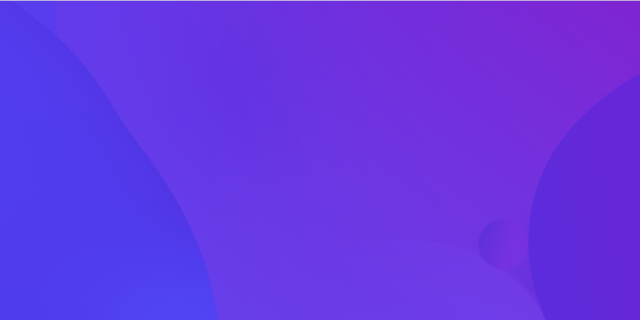
Give the GLSL for this background, as a WebGL 1 fragment shader.

```glsl
precision highp float;

uniform vec2 u_resolution;

// Smooth coverage: 1 where the signed distance is negative
float cover(float dist, float softness) {
    return 1.0 - smoothstep(-softness, softness, dist);
}

// Round falloff centred on a point
float glow(vec2 p, vec2 centre, vec2 radius) {
    vec2 q = (p - centre) / radius;
    return exp(-dot(q, q));
}

// Blend of four corner colours
vec3 cornerBlend(vec2 uv, vec3 lowLeft, vec3 lowRight, vec3 topLeft, vec3 topRight) {
    return mix(mix(lowLeft, lowRight, uv.x), mix(topLeft, topRight, uv.x), uv.y);
}

// Horizontal position of the left wave edge at height y
float leftEdge(float y) {
    return 0.68 - 0.12 * y - 0.6 * y * y + 0.075 * smoothstep(0.55, 0.9, y);
}

// Horizontal position of the right bulge edge at height y
float rightEdge(float y) {
    float rise = y - 0.245;
    float upper = max(rise, 0.0);
    return 1.651 + 0.9 * rise * rise + 1.3 * upper * upper * upper * upper;
}

vec3 backdrop(vec2 p, vec2 uv) {
    vec3 color = cornerBlend(uv,
        vec3(0.39, 0.26, 0.94), vec3(0.44, 0.21, 0.88),
        vec3(0.37, 0.24, 0.93), vec3(0.50, 0.14, 0.82));
    color -= vec3(0.025, 0.012, 0.004) * glow(p, vec2(0.72, 0.70), vec2(0.25, 0.30));
    return color;
}

// Low arch that brightens the lower middle
vec3 addHill(vec3 color, vec2 p, float pixel) {
    float dist = length(p - vec2(1.276, -0.245)) - 0.495;
    float rightSide = smoothstep(0.95, 1.6, p.x);
    float shade = smoothstep(0.0, 0.02, dist) * glow(p, vec2(1.68, 0.08), vec2(0.13, 0.16));
    color -= vec3(0.03, 0.022, 0.02) * shade;
    return color + vec3(0.004, 0.016, 0.018) * cover(dist, pixel) * rightSide;
}

// Small disc, dark on its left and warm on its right
vec3 addDisc(vec3 color, vec2 p, float pixel) {
    vec2 q = (p - vec2(1.573, 0.237)) / 0.078;
    float across = smoothstep(-1.0, 0.45, q.x - 0.3 * q.y);
    vec3 fill = mix(vec3(0.38, 0.19, 0.86), vec3(0.46, 0.195, 0.87), across);
    return mix(color, fill, cover(length(q) - 1.0, pixel / 0.078));
}

vec3 addLeftWave(vec3 color, vec2 p, float pixel) {
    float dist = (p.x - leftEdge(p.y)) * 0.78;
    vec3 fill = mix(vec3(0.31, 0.235, 0.93), vec3(0.325, 0.245, 0.94), p.y);
    float rim = exp(min(dist, 0.0) / 0.13) * smoothstep(0.05, 0.4, p.y);
    fill -= vec3(0.0, 0.03, 0.035) * rim;
    fill += vec3(0.005, 0.035, 0.025) * glow(p, vec2(0.55, -0.02), vec2(0.24, 0.18));
    // The corner above the wave shares its blue, up to a faint edge
    float cornerEdge = 0.17 + 0.35 * (1.0 - p.y) * (1.0 - p.y);
    float corner = cover(p.x - cornerEdge, 0.012) * smoothstep(0.78, 0.9, p.y);
    color = mix(color, vec3(0.33, 0.24, 0.93), 0.75 * corner);
    return mix(color, fill, cover(dist, pixel));
}

vec3 addRightBulge(vec3 color, vec2 p, float pixel) {
    float dist = (rightEdge(p.y) - p.x) * 0.85;
    vec3 fill = mix(vec3(0.36, 0.17, 0.86), vec3(0.40, 0.15, 0.85),
        smoothstep(1.65, 2.1, p.x + 0.2 * p.y));
    return mix(color, fill, cover(dist, pixel));
}

void main() {
    vec2 uv = gl_FragCoord.xy / u_resolution;
    vec2 p = gl_FragCoord.xy / u_resolution.y;
    p.x *= 2.0 * u_resolution.y / u_resolution.x;
    float pixel = 1.0 / u_resolution.y;

    vec3 color = backdrop(p, uv);
    color = addHill(color, p, pixel);
    color = addDisc(color, p, pixel);
    color = addLeftWave(color, p, pixel);
    color = addRightBulge(color, p, pixel);

    // Pale hairline along the top
    float hairline = clamp((p.y + 0.5 * pixel - 0.9974) / pixel, 0.0, 1.0);
    color = mix(color, vec3(0.80, 0.78, 0.86), hairline);

    gl_FragColor = vec4(color, 1.0);
}
```
